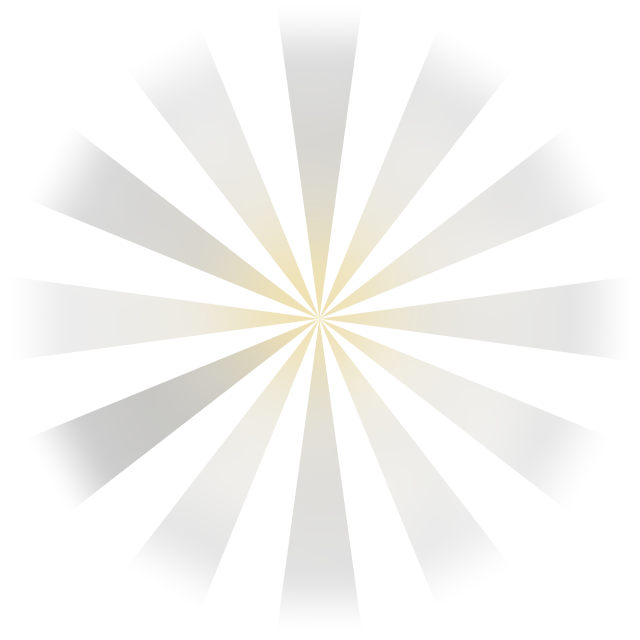
Give the GLSL for this background, as a Shadertoy shader.

```glsl
const float TAU = 6.2831853;
const int RAY_COUNT = 12;
const vec2 CENTER = vec2(0.499, 0.502);
const float RAY_HALF_ANGLE = 0.1355;
const float FADE_START = 0.385;
const float FADE_END = 0.497;

const vec2 GLOW_OFFSET = vec2(-0.015, 0.02);
const float GLOW_RADIUS = 0.14;
const vec3 PAPER = vec3(1.0);
const vec3 GOLD = vec3(0.94, 0.885, 0.70);
const vec3 WARM_TINT = vec3(1.0, 0.997, 0.984);

// Ray brightness, counterclockwise from the right
const float MID_SHADE[RAY_COUNT] = float[RAY_COUNT](
    0.915, 0.92, 0.925, 0.845, 0.92, 0.845,
    0.935, 0.79, 0.935, 0.875, 0.94, 0.94);
const float OUTER_SHADE[RAY_COUNT] = float[RAY_COUNT](
    0.90, 0.90, 0.895, 0.86, 0.91, 0.85,
    0.93, 0.80, 0.90, 0.88, 0.93, 0.915);
const float MOTTLE_SCALE = 11.0;
const float MOTTLE_AMOUNT = 0.022;

float hash(vec2 p) {
    vec3 q = fract(p.xyx * 0.1031);
    q += dot(q, q.yzx + 33.33);
    return fract((q.x + q.y) * q.z);
}

float valueNoise(vec2 p) {
    vec2 cell = floor(p);
    vec2 f = fract(p);
    f = f * f * (3.0 - 2.0 * f);
    float low = mix(hash(cell), hash(cell + vec2(1.0, 0.0)), f.x);
    float high = mix(hash(cell + vec2(0.0, 1.0)), hash(cell + 1.0), f.x);
    return mix(low, high, f.y);
}

void mainImage(out vec4 fragColor, in vec2 fragCoord) {
    float pixel = 1.0 / min(iResolution.x, iResolution.y);
    vec2 p = (fragCoord - 0.5 * iResolution.xy) * pixel + 0.5 - CENTER;
    float radius = length(p);

    // Fold the plane into one ray, with x along its axis
    float sector = TAU / float(RAY_COUNT);
    float angle = radius > 0.0 ? atan(p.y, p.x) : 0.0;
    float rayId = floor(angle / sector + 0.5);
    float localAngle = angle - rayId * sector;
    vec2 ray = radius * vec2(cos(localAngle), sin(localAngle));
    int index = (int(rayId) + RAY_COUNT) % RAY_COUNT;

    // Wedge coverage with a soft, straight outer end
    float edge = abs(ray.y) * cos(RAY_HALF_ANGLE) - ray.x * sin(RAY_HALF_ANGLE);
    float coverage = clamp(0.5 - edge / pixel, 0.0, 1.0);
    coverage *= 1.0 - smoothstep(FADE_START, FADE_END, ray.x);

    // Grey shading with faint mottling
    float outer = smoothstep(0.27, 0.40, ray.x);
    float shade = mix(MID_SHADE[index], OUTER_SHADE[index], outer);
    shade += MOTTLE_AMOUNT * (valueNoise((p + 1.0) * MOTTLE_SCALE) - 0.5);
    vec3 color = shade * mix(WARM_TINT, vec3(1.0), outer);

    // Golden glow around the hub
    float glowDistance = length(p - GLOW_OFFSET) / GLOW_RADIUS;
    color = mix(color, GOLD, exp(-glowDistance * glowDistance));

    fragColor = vec4(mix(PAPER, color, coverage), 1.0);
}
```
